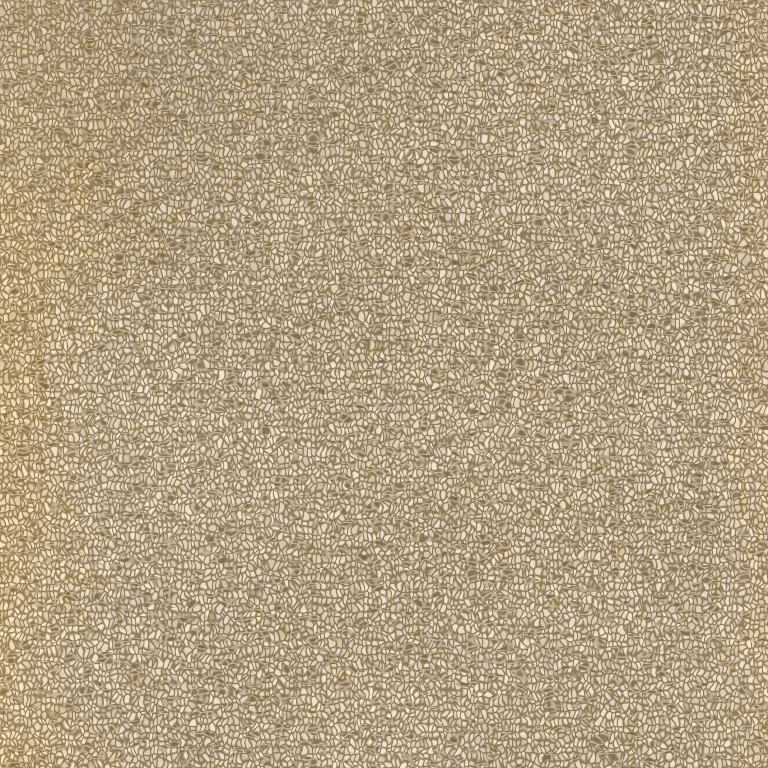
Give the GLSL for this texture, as a three.js fragment shader.

```glsl
// Champagne-gold crinkled foil: fine upright grains with dark, flat horizontal flecks.
varying vec2 vUv;

vec2 hash2(vec2 p) {
  vec3 q = fract(p.xyx * vec3(0.1031, 0.1030, 0.0973));
  q += dot(q, q.yzx + 33.33);
  return fract((q.xx + q.yz) * q.zy);
}

float cornerSlope(vec2 cell, vec2 offset) {
  float angle = 6.2832 * hash2(cell).x;
  return dot(vec2(cos(angle), sin(angle)), offset);
}

float gradientNoise(vec2 p) {
  vec2 i = floor(p), f = fract(p);
  vec2 u = f * f * f * (f * (f * 6.0 - 15.0) + 10.0);
  vec2 e = vec2(1.0, 0.0);
  return mix(
    mix(cornerSlope(i, f), cornerSlope(i + e, f - e), u.x),
    mix(cornerSlope(i + e.yx, f - e.yx), cornerSlope(i + 1.0, f - 1.0), u.x),
    u.y);
}

// Cellular grains: x is the soft body (0 in the seams), yz are random per grain.
vec3 grains(vec2 p) {
  vec2 home = floor(p), nearestId = home;
  float nearest = 9.0, second = 9.0;
  for (int y = -1; y <= 1; y++) {
    for (int x = -1; x <= 1; x++) {
      vec2 id = home + vec2(float(x), float(y));
      float d = length(id + 0.1 + 0.8 * hash2(id) - p);
      if (d < nearest) {
        second = nearest;
        nearest = d;
        nearestId = id;
      } else {
        second = min(second, d);
      }
    }
  }
  return vec3(smoothstep(0.0, 0.52, second - nearest), hash2(nearestId + 271.0));
}

void main() {
  // Gentle warp makes the rows wander
  vec2 warp = vec2(gradientNoise(vUv * vec2(60.0, 75.0)),
                   gradientNoise(vUv * vec2(55.0, 80.0) + 37.0));
  vec2 uv = vUv + 0.006 * warp;

  // Bright upright grains and dark flat flecks with thin light rims
  vec3 upright = grains(uv * vec2(165.0, 108.0));
  vec3 flatGrain = grains(uv * vec2(82.0, 175.0) + 19.0);
  float uprightTone = 0.24 + 0.76 * upright.x * (0.68 + 0.32 * upright.y);
  float fleckTone = 0.1 + 0.5 * (1.0 - flatGrain.x) + 0.1 * flatGrain.y;

  // Flecks gather in loose drifts
  float drift = gradientNoise(vUv * vec2(7.0, 11.0) + 5.0);
  float fleckField = gradientNoise(uv * vec2(48.0, 105.0) + 61.0);
  float fleck = smoothstep(0.1, 0.28, fleckField + 0.15 * drift);
  float tone = mix(uprightTone, fleckTone, 0.85 * fleck);

  // Broad uneven sheen, duller toward the upper left
  float sheen = gradientNoise(vUv * vec2(3.0, 4.0) + 11.0);
  float dull = smoothstep(0.45, 1.0, vUv.y) * (1.0 - smoothstep(0.1, 0.8, vUv.x));
  tone = mix(tone, 0.5, 0.18 * dull) + 0.05 * sheen - 0.03 * dull;
  vec3 color = mix(vec3(0.42, 0.34, 0.22), vec3(0.95, 0.90, 0.81), tone);

  // Scattered gold grains and warm light along the sides
  float gold = smoothstep(0.8, 0.95, upright.z) * (1.0 - 0.6 * tone);
  color += gold * vec3(0.0, -0.015, -0.09);
  float warmth = 1.0 - smoothstep(0.0, 0.22, vUv.x + 0.12 * sheen);
  warmth *= 1.0 - 0.6 * smoothstep(0.6, 1.0, vUv.y);
  warmth += 0.4 * smoothstep(0.9, 1.0, vUv.x);
  color += warmth * vec3(0.035, 0.015, -0.035);

  gl_FragColor = vec4(clamp(color, 0.0, 1.0), 1.0);
}
```
